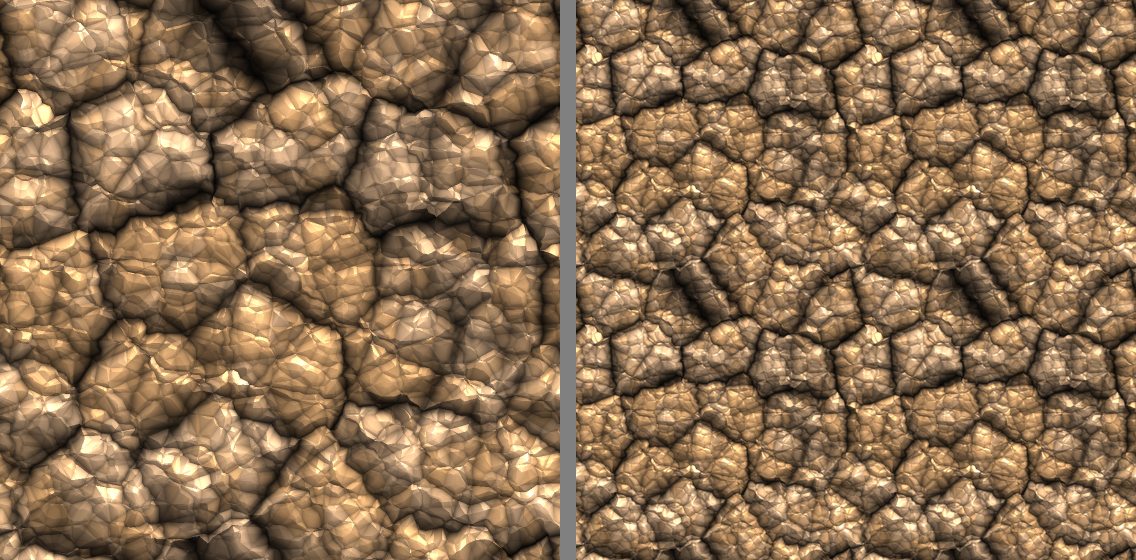
Left: one tile. Right: repeated 2 by 2.
A Shadertoy shader for this texture:

```glsl
// Tiling wall of faceted amber stones with dark crevices, lit from above.

#define FACET_SLOPE 0.85
#define CONTRAST 0.62
#define EXPOSURE 0.80
#define CREVICE_WIDTH 0.13
#define CREVICE_DARKNESS 0.97
#define GLOSS 0.55
#define GLOSS_POWER 55.0
#define WARP 0.25
#define WARM_TINT vec3(1.0, 0.765, 0.52)
#define PALE_TINT vec3(1.0, 0.815, 0.635)

const int LAYERS = 4;
const float CELLS[LAYERS] = float[](5.0, 9.0, 17.0, 31.0);
const float RELIEF[LAYERS] = float[](0.50, 0.36, 0.30, 0.17);
const float SHADOW[LAYERS] = float[](1.0, 0.55, 0.30, 0.15);

struct Facet {
    float height;   // zero on cell borders, linear on each face
    vec2 slope;     // constant on each face
    float cellRnd;  // random value of the cell
    float pairRnd;  // random value shared by both sides of a border
};

vec2 hash2(vec2 p, float seed) {
    vec3 q = fract(vec3(p.xyx + seed * 17.3) * vec3(0.1031, 0.1030, 0.0973));
    q += dot(q, q.yzx + 33.33);
    return fract((q.xx + q.yz) * q.zy);
}

// Difference of squared distances to the two nearest sites: flat facets.
Facet facetLayer(vec2 uv, float cells, float seed) {
    vec2 p = uv * cells;
    vec2 base = floor(p - 0.5);
    float d1 = 1e5, d2 = 1e5;
    vec2 site1 = vec2(0.0), site2 = vec2(0.0);
    vec2 id1 = vec2(0.0), id2 = vec2(0.0);
    for (int y = -1; y <= 2; y++) {
        for (int x = -1; x <= 2; x++) {
            vec2 cell = base + vec2(x, y);
            vec2 id = mod(cell, cells);
            vec2 site = cell + 0.04 + 0.92 * hash2(id, seed);
            vec2 r = site - p;
            float d = dot(r, r);
            if (d < d1) {
                d2 = d1; site2 = site1; id2 = id1;
                d1 = d; site1 = site; id1 = id;
            } else if (d < d2) {
                d2 = d; site2 = site; id2 = id;
            }
        }
    }
    return Facet(d2 - d1, site1 - site2,
                 hash2(id1, seed + 5.0).x, hash2(id1 + id2, seed + 9.0).y);
}

vec3 stoneColor(vec2 uv) {
    vec2 slope = vec2(0.0);
    float occlusion = 1.0, haze = 0.0, paleness = 0.0;

    // Fine facets first: their relief bends the outlines of coarser ones.
    for (int i = LAYERS - 1; i >= 0; i--) {
        float seed = float(i) + 1.0;
        Facet f = facetLayer(uv, CELLS[i], seed);

        // Chipped tops flatten each stone above a random level.
        float top = mix(0.2, 0.8, f.cellRnd);
        float steepness = f.height > top ? 0.25 : 1.0;
        slope += f.slope * RELIEF[i] * steepness;

        float width = CREVICE_WIDTH * mix(0.5, 1.5, f.pairRnd);
        float depth = CREVICE_DARKNESS * SHADOW[i] * mix(0.45, 1.0, f.pairRnd);
        occlusion *= 1.0 - depth * exp(-f.height / width);

        haze += (min(f.height, 1.0) - 0.4) * 0.09;
        paleness += f.cellRnd / float(LAYERS);
        float turn = seed * 2.4;
        uv += WARP * f.height / CELLS[i] * vec2(cos(turn), sin(turn));
    }

    // Diffuse light from above plus a glossy lobe on faces tilted upward.
    vec3 normal = normalize(vec3(-slope * FACET_SLOPE, 1.0));
    vec3 halfway = normalize(vec3(0.12, 0.44, 0.9));
    float diffuse = EXPOSURE + CONTRAST * dot(normal.xy, vec2(0.25, 0.9)) + haze;
    float gloss = GLOSS * pow(max(dot(normal, halfway), 0.0), GLOSS_POWER);
    float light = (max(diffuse, 0.2) + gloss) * occlusion;

    vec3 tint = mix(WARM_TINT, PALE_TINT, smoothstep(0.3, 0.7, paleness));
    return clamp(tint * light, 0.0, 1.0);
}

void mainImage(out vec4 fragColor, in vec2 fragCoord) {
    // Four samples per pixel smooth the facet edges.
    vec3 color = vec3(0.0);
    for (int s = 0; s < 4; s++) {
        vec2 offset = (vec2(s & 1, s >> 1) - 0.5) * 0.5;
        color += stoneColor((fragCoord + offset) / iResolution.xy);
    }
    fragColor = vec4(color * 0.25, 1.0);
}
```
